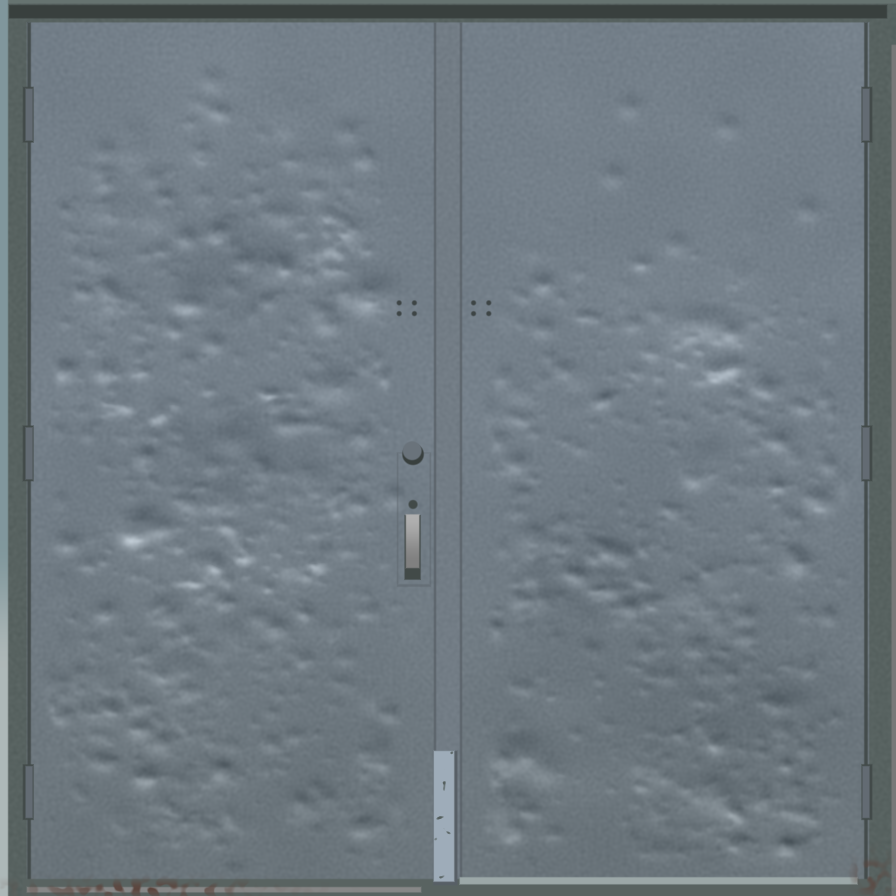
Give the GLSL for this texture, as a three.js fragment shader.

```glsl
// Dented blue-grey steel double door in a dark frame, with hinges, lock and handle.
varying vec2 vUv;

vec2 hash2(vec2 p) {
  vec3 q = fract(p.xyx * vec3(0.1031, 0.1030, 0.0973));
  q += dot(q, q.yzx + 33.33);
  return fract((q.xx + q.yz) * q.zy);
}

float gradientNoise(vec2 p) {
  vec2 i = floor(p), f = fract(p), u = f * f * (3.0 - 2.0 * f), e = vec2(0.0, 1.0);
  float a = dot(hash2(i) - 0.5, f);
  float b = dot(hash2(i + e.yx) - 0.5, f - e.yx);
  float c = dot(hash2(i + e.xy) - 0.5, f - e.xy);
  float d = dot(hash2(i + 1.0) - 0.5, f - 1.0);
  return 2.0 * mix(mix(a, b, u.x), mix(c, d, u.x), u.y);
}

float fill(float d) { return 1.0 - smoothstep(-0.0012, 0.0012, d); }

float box(vec2 p, float x, float y, float w, float h) {
  vec2 q = abs(p - vec2(x, y)) - vec2(w, h);
  return fill(max(q.x, q.y));
}

float blob(vec2 p, float x, float y, float w, float h) {
  vec2 q = (p - vec2(x, y)) / vec2(w, h);
  return exp(-dot(q, q));
}

// Hollow lit from above: dark upper slope, bright lower slope
float dent(vec2 p, vec2 center, vec2 size) {
  vec2 q = (p - center) / size;
  return -(q.y + 0.25 * q.x) * exp(-dot(q, q));
}

float pit(vec2 p, float x, float y) { return dent(p, vec2(x, y), vec2(0.013, 0.011)); }

float dentLayer(vec2 p, float scale, float density) {
  vec2 g = p * scale;
  float sum = 0.0;
  for (int y = -1; y <= 1; y++)
    for (int x = -1; x <= 1; x++) {
      vec2 id = floor(g) + vec2(float(x), float(y));
      vec2 r = hash2(id + scale), s = hash2(id + scale + 71.0);
      float present = smoothstep(0.0, 0.2, density - s.x);
      sum += present * (0.4 + s.y) * dent(g, id + r, vec2(0.42, 0.32) * (0.6 + 0.5 * s.y));
    }
  return sum;
}

vec3 steel(float light) { return light * vec3(0.9, 0.98, 1.05); }
vec3 iron(float light) { return light * vec3(0.89, 1.0, 0.98); }

void main() {
  vec2 p = vUv;
  float grain = gradientNoise(p * 210.0);
  float cloud = gradientNoise(p * 7.0) + 0.5 * gradientNoise(p * 17.0 + 9.0);

  // Door skin with broad tonal drift
  vec3 col = mix(vec3(0.42, 0.46, 0.485), vec3(0.455, 0.5, 0.54), smoothstep(0.0, 0.6, p.y));
  float shade = blob(p, 0.27, 0.5, 0.13, 0.05) + blob(p, 0.28, 0.71, 0.09, 0.05);
  shade += blob(p, 0.67, 0.38, 0.08, 0.09) + blob(p, 0.82, 0.22, 0.12, 0.07);
  float tone = 0.025 * cloud + 0.035 * grain - 0.03 * shade;

  // Scattered dents, densest through the middle and lower leaves
  float top = mix(0.92, 0.76, step(0.5, p.x));
  float density = (0.6 + 0.8 * cloud) * (1.0 - smoothstep(top - 0.25, top + 0.06, p.y));
  density *= smoothstep(0.01, 0.08, p.y) * smoothstep(0.03, 0.1, min(p.x, 1.0 - p.x));
  density *= smoothstep(0.02, 0.09, abs(p.x - 0.492));
  vec2 warped = p + 0.007 * vec2(gradientNoise(p * 24.0), gradientNoise(p * 24.0 + 40.0));
  float relief = 0.5 * dentLayer(warped, 19.0, density) + 0.8 * dentLayer(warped, 34.0, density);
  relief += 0.45 * dentLayer(warped, 57.0, density);
  float pits = pit(p, 0.117, 0.83) + pit(p, 0.173, 0.8) + pit(p, 0.225, 0.83);
  pits += pit(p, 0.237, 0.91) + pit(p, 0.388, 0.853) + pit(p, 0.317, 0.76);
  pits += pit(p, 0.37, 0.725) + pit(p, 0.703, 0.88) + pit(p, 0.755, 0.727);
  pits += pit(p, 0.812, 0.858) + pit(p, 0.685, 0.803) + pit(p, 0.902, 0.765);
  relief += 0.7 * pits + dent(p, vec2(0.415, 0.672), vec2(0.025, 0.018));

  // Glossy clusters
  float gloss = blob(p, 0.27, 0.375, 0.15, 0.035) + blob(p, 0.36, 0.73, 0.04, 0.035);
  gloss += blob(p, 0.19, 0.55, 0.1, 0.03) + blob(p, 0.78, 0.59, 0.07, 0.03);
  gloss += blob(p, 0.64, 0.12, 0.06, 0.03) + blob(p, 0.63, 0.21, 0.04, 0.025);
  float shine = max(relief, 0.0);
  col += tone + 0.15 * relief + gloss * (0.02 + 0.3 * shine) + 0.12 * shine * shine;

  // Center post with seams
  col = mix(col, steel(0.497) + 0.03 * grain, box(p, 0.5, 0.49, 0.015, 0.485));
  col = mix(col, steel(0.355), 0.65 * box(vec2(abs(p.x - 0.5), p.y), 0.0145, 0.49, 0.0013, 0.485));

  // Frame, shadow gaps and surrounding wall
  float jamb = max(fill(p.x - 0.03), fill(0.97 - p.x));
  col = mix(col, iron(0.385) + 0.03 * grain, max(jamb, fill(0.975 - p.y)));
  vec2 side = vec2(abs(p.x - 0.4995), p.y);
  col = mix(col, iron(0.27), 0.85 * box(side, 0.467, 0.49, 0.002, 0.485));
  col = mix(col, iron(0.25), box(p, 0.5, 0.987, 0.49, 0.0075));
  col = mix(col, iron(0.45), fill(0.996 - p.y));
  vec3 wall = mix(vec3(0.68, 0.72, 0.72), vec3(0.5, 0.59, 0.61), smoothstep(0.25, 0.4, p.y));
  col = mix(col, wall, fill(p.x - 0.009));
  col = mix(col, vec3(0.47), fill(0.995 - p.x) * fill(p.y - 0.95));

  // Three hinges on each side
  vec2 hinge = vec2(side.x, abs(mod(p.y + 0.073, 0.378) - 0.189));
  col = mix(col, iron(0.29), box(hinge, 0.468, 0.0, 0.006, 0.031) * fill(p.y - 0.95));
  col = mix(col, steel(0.43), box(hinge, 0.467, 0.0, 0.004, 0.029) * fill(p.y - 0.95));

  // Threshold, pale sill and rust
  col = mix(col, iron(0.39), box(p, 0.5, 0.006, 0.475, 0.013));
  col = mix(col, vec3(0.61, 0.66, 0.66), box(p, 0.735, 0.017, 0.222, 0.004));
  col = mix(col, vec3(0.53), box(p, 0.25, 0.007, 0.22, 0.003));
  float rust = blob(p, 0.16, 0.008, 0.12, 0.009) + blob(p, 0.974, 0.022, 0.018, 0.02);
  rust *= smoothstep(-0.1, 0.25, gradientNoise(p * 95.0));
  col = mix(col, vec3(0.36, 0.27, 0.24), min(rust, 1.0));

  // Screw holes, lock plate, cylinder and pull handle
  vec2 hole = abs(vec2(abs(p.x - 0.4955) - 0.0415, p.y - 0.656)) - vec2(0.0085, 0.006);
  col = mix(col, iron(0.23), 0.85 * fill(length(hole) - 0.0027));
  float rim = box(p, 0.462, 0.42, 0.019, 0.075) - box(p, 0.462, 0.421, 0.0175, 0.073);
  col = mix(col, steel(0.39), 0.5 * rim);
  col = mix(col, iron(0.25), fill(length(p - vec2(0.461, 0.493)) - 0.012));
  col = mix(col, steel(0.46), fill(length(p - vec2(0.46, 0.497)) - 0.0105));
  col = mix(col, iron(0.29), fill(length(p - vec2(0.461, 0.437)) - 0.005));
  col = mix(col, iron(0.29), box(p, 0.4605, 0.389, 0.009, 0.036));
  col = mix(col, vec3(mix(0.5, 0.69, smoothstep(0.37, 0.425, p.y))), box(p, 0.4605, 0.396, 0.0075, 0.03));

  // Pale bolt cover with chips
  col = mix(col, steel(0.38), box(p, 0.497, 0.087, 0.0135, 0.075));
  vec3 cover = mix(steel(0.69), iron(0.37), smoothstep(0.3, 0.45, gradientNoise(p * 120.0)));
  gl_FragColor = vec4(mix(col, cover, box(p, 0.4955, 0.089, 0.0115, 0.073)), 1.0);
}
```
